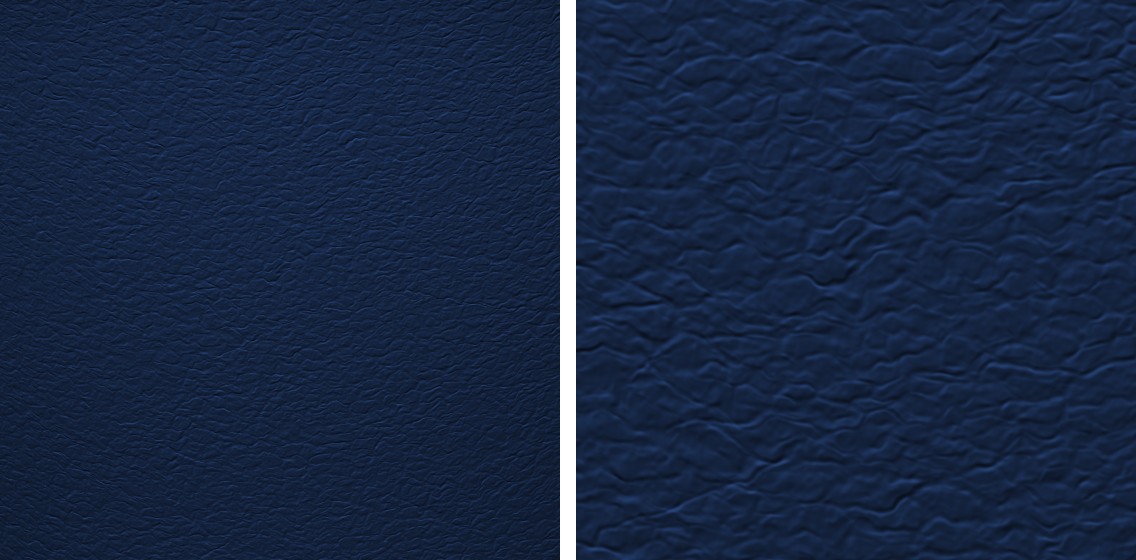
Left: the whole. Right: its middle third, enlarged.
This texture is drawn by a three.js fragment shader. Its source:

```glsl
// Navy blue leather: flattened grain cells and long creases lit from above.
varying vec2 vUv;

float hash(vec2 p) {
  return fract(sin(dot(p, vec2(127.1, 311.7))) * 43758.5453);
}

vec2 hash2(vec2 p) {
  return vec2(hash(p), hash(p + 37.3));
}

float noise(vec2 p) {
  vec2 i = floor(p);
  vec2 f = fract(p);
  f = f * f * (3.0 - 2.0 * f);
  return mix(mix(hash(i), hash(i + vec2(1.0, 0.0)), f.x),
             mix(hash(i + vec2(0.0, 1.0)), hash(i + 1.0), f.x), f.y);
}

// Grooves between irregular cells: 1 on a border, 0 inside
float cellGroove(vec2 p, float width) {
  vec2 i = floor(p);
  vec2 f = fract(p);
  float nearest = 8.0;
  float second = 8.0;
  for (int y = -1; y <= 1; y++) {
    for (int x = -1; x <= 1; x++) {
      vec2 cell = vec2(float(x), float(y));
      float d = length(cell + hash2(i + cell) - f);
      second = min(second, max(nearest, d));
      nearest = min(nearest, d);
    }
  }
  return 1.0 - smoothstep(0.0, width, second - nearest);
}

// Long wandering crease along a noise contour
float longCrease(vec2 p) {
  return 1.0 - smoothstep(0.0, 0.07, abs(noise(p) - 0.5));
}

float leatherHeight(vec2 p) {
  // Sagging grain direction, then wavy and jagged distortion
  vec2 q = p;
  q.y -= 0.38 * (p.x - 0.5) * (p.x - 0.5);
  q += 0.016 * (vec2(noise(p * 11.0), noise(p * 11.0 + 50.0)) - 0.5);
  q += 0.008 * (vec2(noise(p * 60.0), noise(p * 60.0 + 80.0)) - 0.5);
  q += 0.004 * (vec2(noise(p * 140.0), noise(p * 140.0 + 70.0)) - 0.5);

  float depth = mix(0.1, 1.0, noise(q * vec2(16.0, 30.0)));
  float grooves = 0.62 * depth * cellGroove(q * vec2(24.0, 54.0), 0.32);
  grooves += 0.45 * (1.1 - depth) * cellGroove(q * vec2(48.0, 96.0) + 9.0, 0.45);

  // Two families of creases crossing at a shallow angle
  float fade = smoothstep(0.3, 0.7, noise(q * 8.0 + 20.0));
  vec2 falling = vec2(q.x, q.y + 0.32 * q.x);
  vec2 rising = vec2(q.x, q.y - 0.38 * q.x);
  grooves += 0.4 * fade * longCrease(falling * vec2(9.0, 27.0));
  grooves += 0.35 * (1.0 - fade) * longCrease(rising * vec2(10.0, 25.0) + 31.0);

  // Fine pores and wrinkles
  float grain = 0.55 * noise(q * vec2(70.0, 125.0));
  grain += 0.42 * noise(q * vec2(140.0, 210.0) + 13.0);
  grain += 0.26 * noise(p * 290.0);
  return grain - grooves;
}

void main() {
  // Slope towards a light above and slightly to the left
  vec2 toLight = vec2(-0.0007, 0.0019);
  float slope = leatherHeight(vUv - 0.5 * toLight) - leatherHeight(vUv + 0.5 * toLight);

  // Shadows dominate near the top, bright rims near the bottom
  float shadow = min(slope, 0.0) * mix(0.62, 0.95, vUv.y);
  float rim = max(slope, 0.0) * mix(1.25, 1.05, vUv.y);

  // Broad sheen, strongest in the upper middle
  float side = vUv.x - 0.48;
  float sheen = 0.9 + 0.18 * smoothstep(0.0, 0.85, vUv.y) - 0.4 * side * side;
  sheen -= 0.06 * smoothstep(0.88, 1.0, vUv.y);

  vec3 navy = vec3(0.08, 0.14, 0.25);
  float tone = sheen * clamp(1.0 + shadow + rim, 0.45, 1.9);
  gl_FragColor = vec4(navy * tone, 1.0);
}
```
